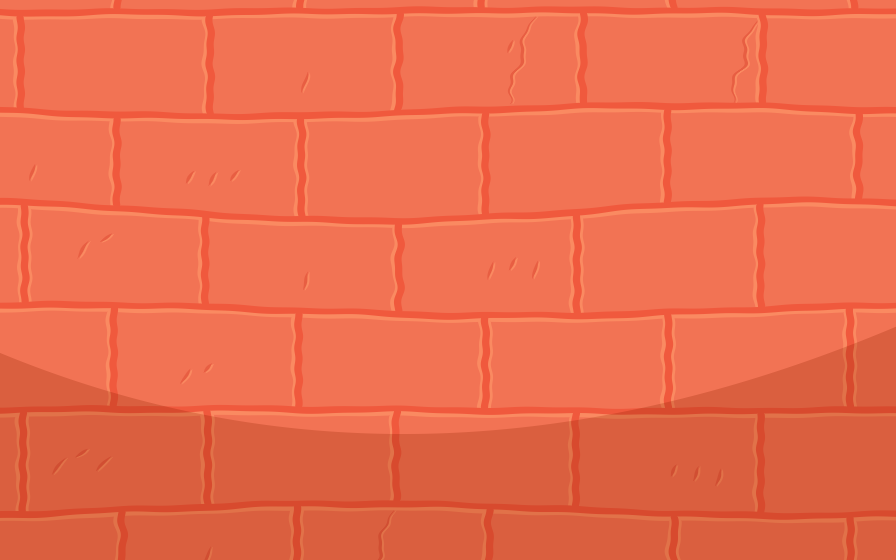
Give the GLSL for this texture, as a WebGL 2 fragment shader.

```glsl
#version 300 es
precision highp float;
// Hand-drawn coral brick wall with chips, cracks and a curved shadow along the bottom.
uniform vec2 u_resolution;
out vec4 outColor;

float hash(vec2 p) {
  return fract(sin(dot(p, vec2(127.1, 311.7))) * 4375.85);
}

// Coverage of a shape with signed distance d (negative inside).
float cover(float d) {
  return clamp(0.5 - d * u_resolution.y, 0.0, 1.0);
}

// Depth of the bed joint above a row, measured down from the top edge.
float bedJoint(float row, float x) {
  float sway = (0.010 + 0.008 * cos(1.6 * (row - 2.0))) * cos(4.0 * (x - 0.95 - 0.25 * row));
  float tremble = 0.0012 * sin(x * 23.0 + row * 5.0) + 0.0006 * sin(x * 57.0 + row * 2.0);
  return 0.02 + 0.178 * row - sway + tremble;
}

// Horizontal place of the upright joint left of brick (col, row).
float headJoint(float col, float row, float depth) {
  float h = hash(vec2(col, row));
  float start = mod(row, 2.0) < 0.5 ? 0.046 : 0.21;
  float ragged = 0.0025 * h * sin(depth * 85.0 + h * 40.0) + 0.0012 * sin(depth * 160.0 + h * 70.0);
  return start + 0.329 * col + 0.018 * (h - 0.5) + ragged;
}

// Thin stroke around the origin, tapering to both ends of the half-span.
float stroke(vec2 q, vec2 halfSpan) {
  float t = clamp(dot(q, halfSpan) / dot(halfSpan, halfSpan), -1.0, 1.0);
  return length(q - halfSpan * t) - 0.0028 * (1.0 - t * t);
}

// Group of up to three short slanted chips in a brick.
float chips(vec2 q, vec2 id) {
  float d = 1.0;
  float h = hash(id + 7.3);
  vec2 centre = vec2(0.05 + 0.15 * h, 0.06 + 0.07 * hash(id + 3.1));
  float count = 1.0 + floor(3.0 * hash(id + 9.7));
  for (float j = 0.0; j < 3.0; j++) {
    if (j >= count) break;
    float r = hash(id + 5.0 * j + 1.9);
    vec2 place = centre + vec2(0.04 * j, 0.03 * (r - 0.5));
    float angle = 0.6 + 0.7 * h + 0.4 * (r - 0.5);
    d = min(d, stroke(q - place, (0.011 + 0.009 * r) * vec2(cos(angle), -sin(angle))));
  }
  return d;
}

// Jagged crack running down through a brick.
float crack(vec2 q, float col) {
  float t = clamp(q.y / 0.178, 0.0, 1.0);
  float path = 0.1 + 0.07 * col - 0.05 * t + 0.005 * sin(t * 15.0) + 0.002 * sin(t * 37.0);
  return abs(q.x - path) - 0.003 * sin(3.14159 * t) + 0.003 * step(0.93, t);
}

float wear(vec2 q, vec2 id) {
  float d = 1.0;
  if (hash(id + 2.7) < max(0.75 - 0.2 * id.x, 0.15)) d = chips(q, id);
  if (abs(mod(id.x + 5.0 * id.y, 23.5) - 2.5) < 0.6) d = min(d, crack(q, id.x));
  return d;
}

void main() {
  vec2 p = gl_FragCoord.xy / u_resolution.y;
  float depth = 1.0 - p.y;

  // Find the row and brick, correcting for the uneven joints.
  float row = floor((depth - 0.02) / 0.178);
  if (depth < bedJoint(row, p.x)) row--;
  else if (depth > bedJoint(row + 1.0, p.x)) row++;
  float col = floor((p.x - (mod(row, 2.0) < 0.5 ? 0.046 : 0.21)) / 0.329);
  if (p.x < headJoint(col, row, depth)) col--;
  else if (p.x > headJoint(col + 1.0, row, depth)) col++;
  vec2 id = vec2(col, row);

  // Distances from the brick's four edges, positive inside.
  vec2 q = vec2(p.x - headJoint(col, row, depth), depth - bedJoint(row, p.x));
  float swell = 0.0012 * sin(p.x * 19.0 + row * 4.0);
  float left = q.x - 0.0065;
  float right = headJoint(col + 1.0, row, depth) - p.x - 0.0065;
  float top = q.y - 0.0056 - swell;
  float bottom = bedJoint(row + 1.0, p.x) - depth - 0.0056;

  vec3 mortar = vec3(0.94, 0.35, 0.24);
  vec3 light = vec3(0.98, 0.54, 0.38);
  vec3 color = vec3(0.95, 0.45, 0.33);

  // Chips and cracks: a light lip beside a dark groove.
  color = mix(color, light, cover(wear(q - vec2(0.0035, 0.001), id)));
  color = mix(color, vec3(0.91, 0.37, 0.26), cover(wear(q, id)));

  // Lit rim on the top and right, and on the left of some bricks.
  float rim = min(top - 0.0065 + swell, right - 0.0055 - 0.0015 * sin(depth * 70.0 + col));
  if (hash(id + 4.4) < 0.4) rim = min(rim, left - 0.005);
  color = mix(color, light, cover(rim));
  color = mix(color, mortar, cover(min(min(left, right), min(top, bottom))));

  // Curved shadow over the lower wall.
  float away = p.x - 0.72;
  float shadowEdge = 0.225 + (0.265 - 0.02 * away) * away * away;
  color *= mix(vec3(1.0), vec3(0.9, 0.83, 0.75), cover(p.y - shadowEdge));
  outColor = vec4(color, 1.0);
}
```
